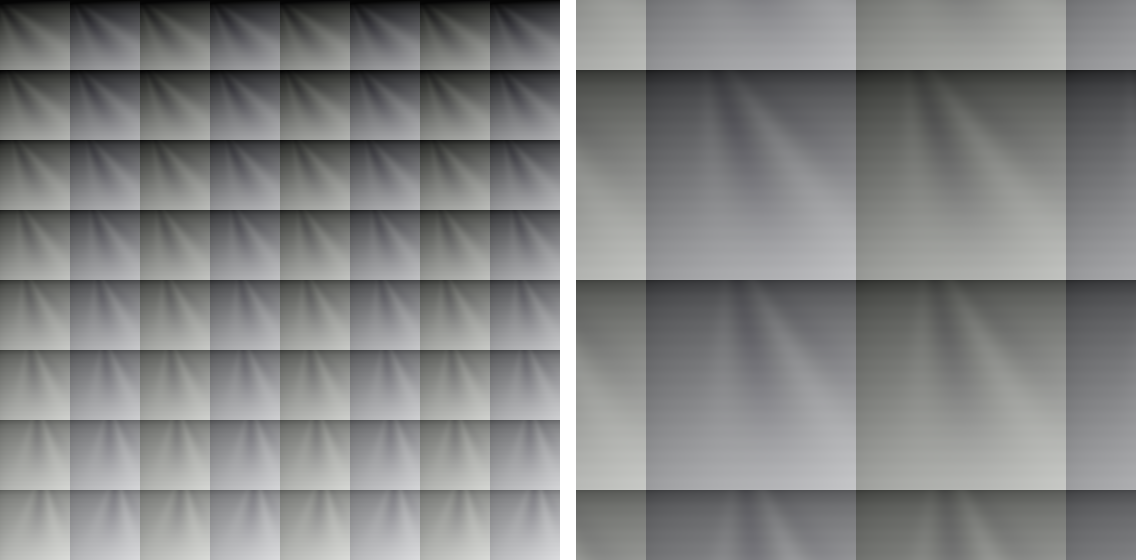
Left, the full canvas; right, a detail of the centre.
A Shadertoy shader for this pattern:

```glsl
// An eight by eight grid of softly shaded grey tiles, brighter toward the bottom.
// Each tile blends a vertical ramp, a sideways ramp and a faint fan of light;
// the fan turns steeper row by row, and alternate columns shift in tint.

float hash(vec2 p) {
    vec3 q = fract(vec3(p.xyx) * 0.1031);
    q += dot(q, q.yzx + 33.33);
    return fract((q.x + q.y) * q.z);
}

float band(float x, float width) {
    return exp(-x * x / (width * width));
}

// Light and shadow streaks spreading from a point above the tile
float lightFan(vec2 p, float descent, float shift) {
    vec2 source = mix(vec2(-0.06, -0.08), vec2(0.60, -0.35), descent);
    vec2 d = p - source - vec2(shift, 0.0);
    float angle = atan(d.y, d.x) - mix(0.68, 1.38, descent);
    float streaks = 0.050 * band(angle, 0.10)
                  - 0.055 * band(angle - 0.27, 0.13)
                  + 0.030 * band(angle - 0.52, 0.10)
                  - 0.025 * band(angle + 0.20, 0.12);
    float fade = smoothstep(0.0, 0.3, p.y) * (1.0 - 0.8 * smoothstep(0.4, 1.0, p.y));
    return streaks * mix(fade, 1.0 - smoothstep(0.1, 0.9, p.y), descent * 0.7);
}

// Position runs rightward and downward over the unit canvas
vec3 tileColor(vec2 uv) {
    vec2 cell = clamp(floor(uv * 8.0), 0.0, 7.0);
    vec2 p = uv * 8.0 - cell;
    float descent = cell.y / 7.0;
    float odd = mod(cell.x, 2.0);

    // Ramps down and across the tile
    float top = mix(0.04, 0.485, descent);
    float bottom = mix(0.61, 0.785, descent);
    float tone = mix(top, bottom, pow(p.y, 0.76));
    tone += (p.x - 0.5) * mix(0.09, 0.14, smoothstep(0.0, 0.6, p.y));

    // Dark lip at the top and left, then the fan of light
    tone -= 0.07 * exp(-p.y * 22.0) + 0.025 * exp(-p.x * 14.0);
    float shift = 0.05 * odd + 0.04 * (hash(cell) - 0.5);
    float fan = lightFan(p, descent, shift);
    tone += fan;

    // Faint horizontal banding and a slight difference between tiles
    tone += 0.004 * sin(p.y * 16.0 * 6.2831853);
    tone += 0.012 * (hash(cell + 17.0) - 0.5);

    // Green-grey even columns, blue-grey odd ones, cooler in shadow streaks
    vec3 tint = mix(vec3(0.000, 0.006, -0.007), vec3(-0.003, 0.000, 0.009), odd);
    tint += vec3(0.0, -0.08, 0.16) * max(-fan, 0.0);
    return clamp(vec3(tone) + tint * smoothstep(0.0, 0.25, tone), 0.02, 1.0);
}

void mainImage(out vec4 fragColor, in vec2 fragCoord) {
    // Four samples per pixel smooth the tile borders
    vec3 color = vec3(0.0);
    for (int i = 0; i < 4; i++) {
        vec2 offset = vec2(i % 2, i / 2) * 0.5 - 0.25;
        vec2 uv = (fragCoord + offset) / iResolution.xy;
        color += tileColor(vec2(uv.x, 1.0 - uv.y));
    }
    fragColor = vec4(color * 0.25, 1.0);
}
```
